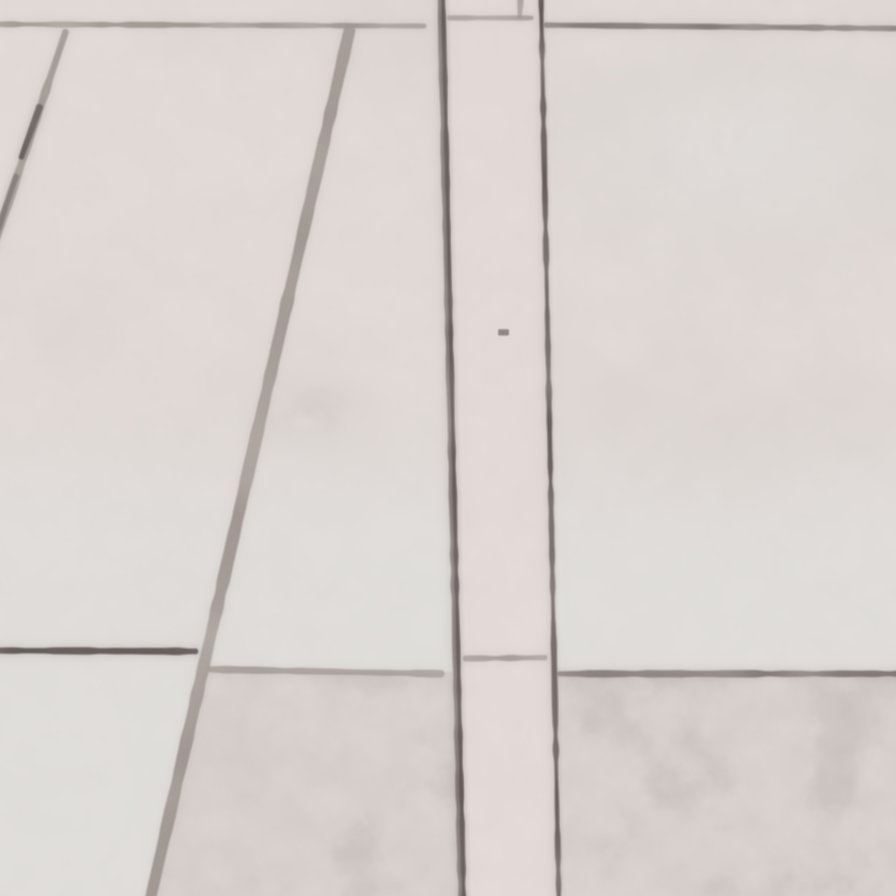
Write a Shadertoy shader that draws this texture.

```glsl
float hash(vec2 p) {
    vec3 q = fract(p.xyx * 0.1031);
    q += dot(q, q.yzx + 33.33);
    return fract((q.x + q.y) * q.z);
}

float noise(vec2 p) {
    vec2 i = floor(p), f = fract(p);
    f = f * f * (3.0 - 2.0 * f);
    return mix(mix(hash(i), hash(i + vec2(1, 0)), f.x),
               mix(hash(i + vec2(0, 1)), hash(i + vec2(1, 1)), f.x), f.y);
}

float fbm(vec2 p) {
    float sum = 0.0, gain = 0.5;
    for (int i = 0; i < 5; i++) {
        sum += gain * noise(p);
        p = p * 2.03 + 17.3;
        gain *= 0.5;
    }
    return sum;
}

// Antialiased step: 1 where d is negative
float cover(float d) {
    float soft = 0.0012 + 0.6 / iResolution.y;
    return 1.0 - smoothstep(-soft, soft, d);
}

// Worn joint from a to b, uneven in width and darkness
void joint(inout vec3 color, vec2 p, vec2 a, vec2 b, float halfWidth, vec3 tint, float strength) {
    vec2 ab = b - a;
    float t = clamp(dot(p - a, ab) / dot(ab, ab), 0.0, 1.0);
    float along = t * length(ab);
    float wobble = (noise(vec2(along * 60.0, a.x * 91.0 + a.y * 37.0)) - 0.5) * 0.0016;
    float d = length(p - a - ab * t) + wobble;
    float wear = 0.75 + 0.4 * noise(vec2(along * 22.0, a.y * 53.0 + a.x * 19.0));
    color = mix(color, tint, 0.18 * strength * exp(-max(d - halfWidth, 0.0) * 260.0));
    color = mix(color, tint, min(strength * wear, 1.0) * cover(d - halfWidth));
}

void mainImage(out vec4 fragColor, in vec2 fragCoord) {
    vec2 p = fragCoord / iResolution.xy;
    vec3 dark = vec3(0.39, 0.35, 0.34);
    vec3 brown = vec3(0.51, 0.47, 0.46);
    vec3 grout = vec3(0.63, 0.59, 0.57);

    // Boundaries of the regions
    float stripLeft = 0.517 - 0.0235 * p.y;
    float stripRight = 0.624 - 0.020 * p.y;
    float diagonal = 0.169 + 0.229 * p.y;
    float strip = cover(stripLeft - p.x) * cover(p.x - stripRight);

    // Slabs: warm above, cool sheen toward their lower end
    float cloud = fbm(p * vec2(4.0, 6.0) + 3.0);
    float grain = fbm(p * 38.0);
    vec3 slab = mix(vec3(0.865, 0.838, 0.822), vec3(0.880, 0.853, 0.840), smoothstep(0.3, 0.65, cloud));
    float sheen = smoothstep(0.56, 0.36, p.y) * (0.7 + 0.5 * cloud);
    sheen += 0.6 * exp(-dot((p - vec2(0.84, 0.83)) * vec2(6, 11), (p - vec2(0.84, 0.83)) * vec2(6, 11)));
    slab = mix(slab, vec3(0.876, 0.867, 0.857), clamp(sheen, 0.0, 1.0));

    // Faint smudge on the middle slab
    vec2 smudge = (p - vec2(0.345, 0.54)) * vec2(16, 26);
    slab -= 0.045 * exp(-dot(smudge, smudge)) * grain * 1.6;

    // Dirtier lower slabs, right of the long diagonal
    float lower = cover(p.y - 0.25) * cover(diagonal - p.x);
    float dirt = smoothstep(0.42, 0.75, fbm(p * 15.0 + 8.0)) * smoothstep(0.0, 0.2, p.x - diagonal);
    vec3 soiled = vec3(0.846, 0.815, 0.802) - dirt * 0.045 - (grain - 0.48) * 0.05;
    slab = mix(slab, soiled, lower);

    vec3 color = mix(slab, vec3(0.889, 0.853, 0.845) + (cloud - 0.5) * 0.015, strip);
    color += (grain - 0.48) * 0.014;

    // Cross joints of the left, middle and right slabs
    joint(color, p, vec2(-0.02, 0.973), vec2(0.473, 0.971), 0.0028, grout, 0.85);
    joint(color, p, vec2(0.610, 0.972), vec2(1.02, 0.968), 0.0030, brown, 0.85);
    joint(color, p, vec2(-0.02, 0.274), vec2(0.218, 0.273), 0.0036, dark, 0.9);
    joint(color, p, vec2(0.235, 0.253), vec2(0.492, 0.248), 0.0036, grout, 0.75);
    joint(color, p, vec2(0.625, 0.248), vec2(1.02, 0.248), 0.0034, brown, 0.9);

    // Short joints inside the strip
    joint(color, p, vec2(0.502, 0.980), vec2(0.593, 0.980), 0.0024, grout, 0.7);
    joint(color, p, vec2(0.580, 0.982), vec2(0.582, 1.02), 0.0026, grout, 0.8);
    joint(color, p, vec2(0.520, 0.265), vec2(0.608, 0.266), 0.0030, grout, 0.75);

    // Diagonal joints, the shorter one with a blackened stretch
    joint(color, p, vec2(0.164, -0.02), vec2(0.390, 0.966), 0.0066, grout, 0.85);
    joint(color, p, vec2(-0.007, 0.725), vec2(0.073, 0.964), 0.0042, grout, 0.9);
    joint(color, p, vec2(0.024, 0.825), vec2(0.044, 0.880), 0.0036, dark, 0.8);
    joint(color, p, vec2(-0.002, 0.745), vec2(0.018, 0.803), 0.0028, brown, 0.8);

    // Strip edges: pale bevel, brown shoulder and dark core
    float bevel = exp(-pow((p.x - stripLeft - 0.009) * 250.0, 2.0))
                + exp(-pow((p.x - stripRight - 0.007) * 250.0, 2.0));
    color += 0.016 * bevel;
    joint(color, p, vec2(0.516, -0.02), vec2(0.492, 1.02), 0.0040, brown, 0.85);
    joint(color, p, vec2(0.518, -0.02), vec2(0.494, 1.02), 0.0021, dark, 0.85);
    joint(color, p, vec2(0.624, -0.02), vec2(0.6035, 1.02), 0.0026, dark, 0.9);

    // Small fleck on the strip
    vec2 fleck = abs(p - vec2(0.562, 0.629)) - vec2(0.004, 0.0015);
    color = mix(color, brown, 0.85 * cover(length(max(fleck, 0.0)) - 0.002));

    fragColor = vec4(clamp(color, 0.0, 1.0), 1.0);
}
```
